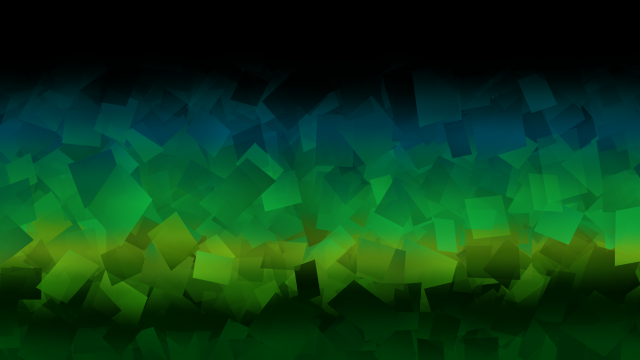
This background is drawn by a WebGL 1 fragment shader. Its source:

```glsl
precision highp float;
// Overlapping translucent shards on a black-teal-green-olive vertical ramp.
// Layers of jittered, rotated quads bend the ramp height and the brightness,
// then soft horizontal teal and olive glows tie the shards together.

uniform vec2 u_resolution;

const int LAYERS = 7;
const float COARSE_CELLS = 4.6;    // cells per canvas height
const float FINE_CELLS = 9.5;
const float SHARD_CHANCE = 0.68;
const float SHIFT_RANGE = 0.15;    // how far a shard displaces the ramp
const float LIGHT_RANGE = 0.50;
const float FACET_SLOPE = 0.32;    // brightness slope inside a shard
const float TEAL_HEIGHT = 0.63;
const float OLIVE_HEIGHT = 0.305;

const vec3 FLOOR_GREEN = vec3(0.00, 0.21, 0.03);
const vec3 DEEP_GREEN  = vec3(0.00, 0.10, 0.00);
const vec3 MOSS        = vec3(0.11, 0.35, 0.02);
const vec3 OLIVE       = vec3(0.23, 0.48, 0.06);
const vec3 EMERALD     = vec3(0.04, 0.52, 0.18);
const vec3 JADE        = vec3(0.00, 0.37, 0.21);
const vec3 TEAL        = vec3(0.00, 0.20, 0.21);
const vec3 NIGHT       = vec3(0.00, 0.015, 0.01);
const vec3 TEAL_GLOW   = vec3(0.00, 0.035, 0.085);
const vec3 OLIVE_GLOW  = vec3(0.11, 0.05, 0.00);

float hash(vec2 p, float seed) {
  vec3 q = fract(vec3(p.xyx + seed * 7.31) * vec3(0.1031, 0.1030, 0.0973));
  q += dot(q, q.yzx + 33.33);
  return fract((q.x + q.y) * q.z);
}

// Vertical colour ramp, from the floor (0) to the top (1).
vec3 ramp(float h) {
  vec3 c = mix(FLOOR_GREEN, DEEP_GREEN, smoothstep(0.03, 0.14, h));
  c = mix(c, MOSS, smoothstep(0.15, 0.25, h));
  c = mix(c, OLIVE, smoothstep(0.24, 0.30, h));
  c = mix(c, EMERALD, smoothstep(0.30, 0.38, h));
  c = mix(c, JADE, smoothstep(0.42, 0.55, h));
  c = mix(c, TEAL, smoothstep(0.53, 0.65, h));
  return mix(c, NIGHT, smoothstep(0.64, 0.83, h));
}

// Blends one shard into the state: x = ramp shift, y = light.
vec2 addShard(vec2 state, vec2 p, vec2 cell, float seed, float blur) {
  vec2 centre = cell + vec2(hash(cell, seed), hash(cell, seed + 1.0));
  float angle = (hash(cell, seed + 2.0) - 0.5) * 1.8;
  float c = cos(angle);
  float s = sin(angle);
  vec2 local = mat2(c, -s, s, c) * (p - centre);
  local.x += local.y * (hash(cell, seed + 3.0) - 0.5) * 0.5;

  vec2 halfSize = mix(vec2(0.24, 0.32), vec2(0.52, 0.56),
                      vec2(hash(cell, seed + 4.0), hash(cell, seed + 5.0)));
  vec2 edge = abs(local) - halfSize;
  float inside = 1.0 - smoothstep(-blur, blur, max(edge.x, edge.y));
  float present = step(hash(cell, seed + 6.0), SHARD_CHANCE);
  float opacity = mix(0.4, 0.92, hash(cell, seed + 7.0));

  float tone = hash(cell, seed + 8.0) - 0.5;
  float slope = (hash(cell, seed + 9.0) - 0.5) * 2.0 * FACET_SLOPE;
  vec2 shard = vec2((hash(cell, seed + 10.0) - 0.5) * SHIFT_RANGE,
                    1.0 + tone * LIGHT_RANGE + slope * (local.x + local.y));
  return mix(state, shard, inside * present * opacity);
}

void main() {
  vec2 uv = gl_FragCoord.xy / u_resolution.y;
  vec2 state = vec2(0.0, 1.0);

  // Shard layers; a fixed cell order keeps the overlaps consistent.
  for (int i = 0; i < LAYERS; i++) {
    float layer = float(i);
    float cells = mix(FINE_CELLS, COARSE_CELLS, fract(layer * 0.618));
    vec2 p = uv * cells + vec2(layer * 13.7, layer * 5.3) + 20.0;
    vec2 base = floor(p);
    float blur = 0.7 * cells / u_resolution.y;
    for (int y = -1; y <= 1; y++) {
      for (int x = -1; x <= 1; x++) {
        vec2 cell = base + vec2(float(x), float(y));
        state = addShard(state, p, cell, layer * 17.0 + 3.0, blur);
      }
    }
  }

  // Displaced ramp with a fade to black at the top.
  vec3 color = ramp(uv.y + state.x) * state.y;
  color *= 1.0 - smoothstep(0.70, 0.88, uv.y);

  // Horizontal glows.
  float tealDistance = (uv.y - TEAL_HEIGHT) / 0.065;
  float oliveDistance = (uv.y - OLIVE_HEIGHT) / 0.05;
  color += TEAL_GLOW * exp(-tealDistance * tealDistance) * state.y;
  color += OLIVE_GLOW * exp(-oliveDistance * oliveDistance) * state.y;

  gl_FragColor = vec4(clamp(color, 0.0, 1.0), 1.0);
}
```
